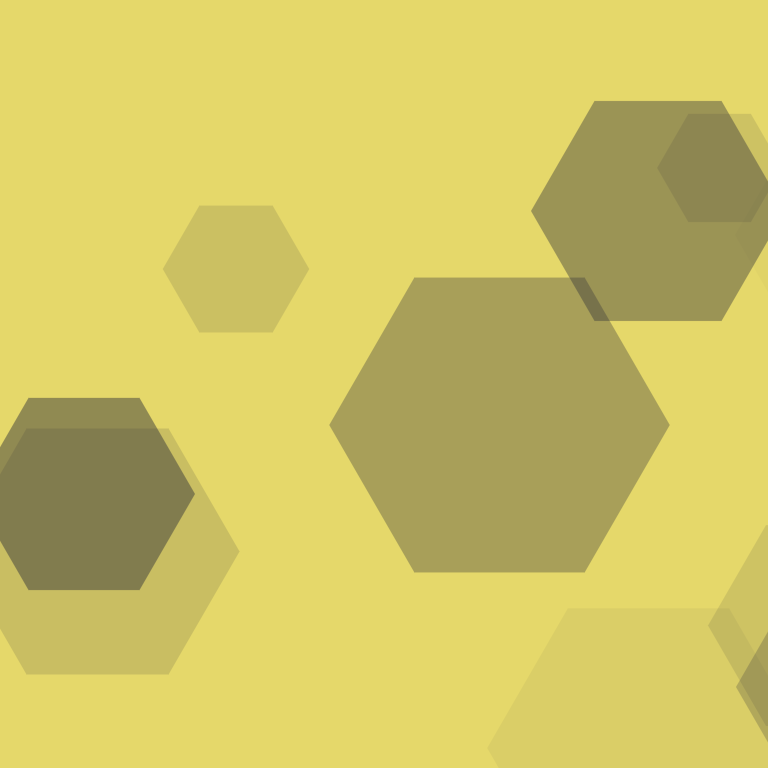
Give the GLSL for this background, as a three.js fragment shader.

```glsl
#define PAPER vec3(0.898, 0.847, 0.414)
#define INK vec3(0.200, 0.200, 0.220)
#define EDGE 0.0009
#define HEX_COUNT 10

varying vec2 vUv;

// Signed distance to a flat-topped hexagon of the given circumradius
float hexagonDistance(vec2 p, float radius) {
  const vec2 slant = vec2(0.8660254, 0.5);
  p = abs(p);
  return max(dot(p, slant), p.y) - radius * slant.x;
}

void main() {
  // Each hexagon: centre x, centre y, circumradius, opacity
  vec4 hexagons[HEX_COUNT];

  // Centre and upper left
  hexagons[0] = vec4(0.6504, 0.4466, 0.2217, 0.345);
  hexagons[1] = vec4(0.3073, 0.6497, 0.0954, 0.146);

  // Upper right cluster
  hexagons[2] = vec4(0.8568, 0.7253, 0.1654, 0.415);
  hexagons[3] = vec4(0.9370, 0.7813, 0.0814, 0.135);
  hexagons[4] = vec4(1.0482, 0.6940, 0.0911, 0.030);

  // Left pair
  hexagons[5] = vec4(0.1094, 0.3568, 0.1445, 0.475);
  hexagons[6] = vec4(0.1270, 0.2819, 0.1849, 0.160);

  // Lower right cluster
  hexagons[7] = vec4(0.8444, 0.0260, 0.2100, 0.062);
  hexagons[8] = vec4(1.0729, 0.1855, 0.1510, 0.130);
  hexagons[9] = vec4(1.0755, 0.1055, 0.1172, 0.245);

  // Layer translucent ink over the paper
  vec3 color = PAPER;
  for (int i = 0; i < HEX_COUNT; i++) {
    vec4 hexagon = hexagons[i];
    float dist = hexagonDistance(vUv - hexagon.xy, hexagon.z);
    float coverage = 1.0 - smoothstep(-EDGE, EDGE, dist);
    color = mix(color, INK, coverage * hexagon.w);
  }

  gl_FragColor = vec4(color, 1.0);
}
```
